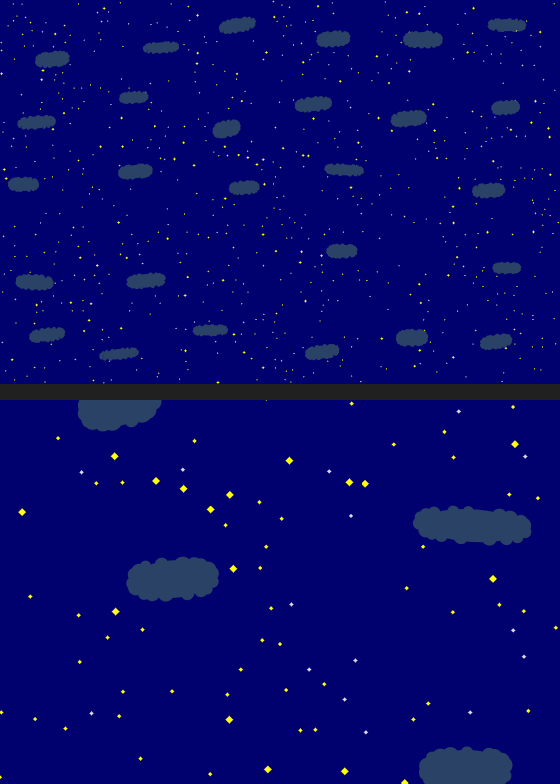
Top, the full canvas; bottom, a detail of the centre.
Give the GLSL for this pattern, as a WebGL 2 fragment shader.

```glsl
#version 300 es
precision highp float;

uniform vec2 u_resolution;
out vec4 fragColor;

const vec3 SKY = vec3(0.0, 0.0, 0.435);
const vec3 CLOUD = vec3(0.16, 0.26, 0.40);
const vec3 STAR_YELLOW = vec3(1.0, 1.0, 0.05);
const vec3 STAR_PALE = vec3(0.85, 0.85, 0.9);

// Lengths are in canvas heights.
const vec2 CLOUD_CELL = vec2(0.2425, 0.2);
const vec2 CLOUD_JITTER = vec2(0.125, 0.13);
const vec2 CLOUD_HALF_MIN = vec2(0.035, 0.015);
const vec2 CLOUD_HALF_MAX = vec2(0.053, 0.0235);
const float CLOUD_SHARE = 0.9;
const int PUFFS = 18;

const float STAR_CELL = 0.025;
const float STAR_SHARE = 0.29;
const float STAR_MARGIN = 0.12;
const float STAR_SMALL = 0.0013;
const float STAR_LARGE = 0.0024;
const float LARGE_SHARE = 0.25;
const float PALE_SHARE = 0.22;

const float TAU = 6.2831853;

float hash(vec2 p) {
    return fract(sin(dot(p, vec2(127.1, 311.7))) * 43758.5453);
}

vec2 hash2(vec2 p) {
    return vec2(hash(p), hash(p + vec2(37.3, 17.9)));
}

float coverage(float dist, float pixel) {
    return clamp(0.5 - dist / pixel, 0.0, 1.0);
}

// Elliptic core ringed with round puffs of uneven size.
float cloudDistance(vec2 p, vec2 halfSize, vec2 seed) {
    vec2 core = halfSize * 0.85;
    float dist = (length(p / core) - 1.0) * core.y;
    for (int i = 0; i < PUFFS; i++) {
        vec2 rnd = hash2(seed + float(i) * 3.17);
        float angle = TAU * (float(i) + 0.6 * rnd.x) / float(PUFFS);
        vec2 dir = vec2(cos(angle), sin(angle));
        vec2 rim = sign(dir) * pow(abs(dir), vec2(0.75));
        float radius = halfSize.y * mix(0.24, 0.42, rnd.y);
        dist = min(dist, length(p - rim * (halfSize - radius)) - radius);
    }
    return dist;
}

float cloudMask(vec2 p, float pixel) {
    vec2 cell = floor(p / CLOUD_CELL);
    vec2 seed = cell + 5.3;
    vec2 center = (cell + 0.5) * CLOUD_CELL
                + (hash2(seed) - 0.5) * CLOUD_JITTER;
    vec2 halfSize = mix(CLOUD_HALF_MIN, CLOUD_HALF_MAX, hash2(seed + 11.7));
    vec2 q = p - center;
    q.y -= q.x * mix(-0.06, 0.18, hash(seed + 23.1));
    float present = step(hash(seed + 41.9), CLOUD_SHARE);
    return present * coverage(cloudDistance(q, halfSize, seed), pixel);
}

// Tiny diamonds; the rgb holds the tint, the alpha the coverage.
vec4 starLayer(vec2 p, float pixel) {
    vec2 cell = floor(p / STAR_CELL);
    vec2 place = mix(vec2(STAR_MARGIN), vec2(1.0 - STAR_MARGIN), hash2(cell + 3.7));
    vec2 q = abs(p - (cell + place) * STAR_CELL);
    float pale = step(hash(cell + 61.3), PALE_SHARE);
    float large = step(hash(cell + 83.9), LARGE_SHARE) * (1.0 - pale);
    float dist = (q.x + q.y) * 0.7071 - mix(STAR_SMALL, STAR_LARGE, large);
    float present = step(hash(cell + 19.1), STAR_SHARE);
    return vec4(mix(STAR_YELLOW, STAR_PALE, pale), present * coverage(dist, pixel));
}

void main() {
    vec2 p = gl_FragCoord.xy / u_resolution.y;
    float pixel = 1.0 / u_resolution.y;

    vec4 star = starLayer(p, pixel);
    vec3 color = mix(SKY, star.rgb, star.a);
    color = mix(color, CLOUD, cloudMask(p, pixel));

    fragColor = vec4(color, 1.0);
}
```
